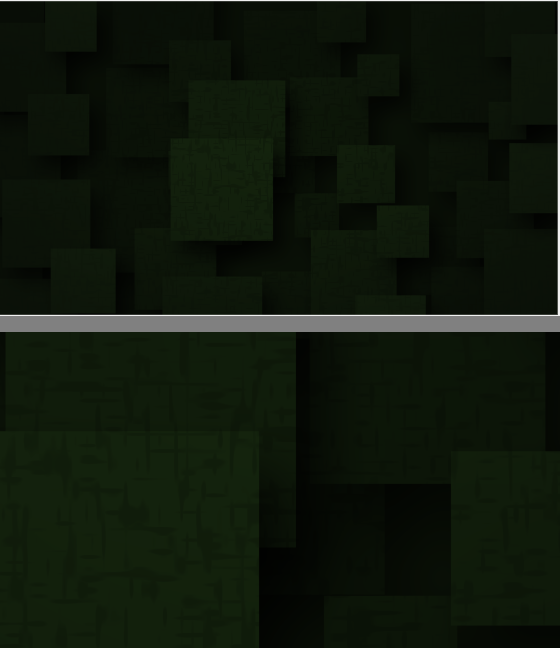
Top: the whole. Bottom: its middle third, enlarged.
Write a Shadertoy shader that draws this background.

```glsl
// Dark green square tiles stacked at different heights, each with a soft shadow
// falling to the lower right. Tiles are painted back to front along an evenly
// spread sequence, with a faint woven grain and a thin pale frame.

#define TILE_COUNT 42
#define HALF_MIN 0.062
#define HALF_MAX 0.185
#define SHADOW_SHIFT vec2(0.032, -0.040)
#define SHADOW_BLUR 0.062
#define SHADOW_DEPTH 0.74
#define GROUND vec3(0.036, 0.062, 0.024)
#define TILE_CENTRE vec3(0.071, 0.126, 0.047)
#define TILE_RIM vec3(0.052, 0.082, 0.040)
#define FRAME vec3(0.94)
#define FOCUS vec2(0.702, 0.40)
#define FOCUS_HALF 0.162

float hash(vec2 p) {
    vec3 q = fract(p.xyx * vec3(0.1031, 0.1030, 0.0973));
    q += dot(q, q.yzx + 33.33);
    return fract((q.x + q.y) * q.z);
}

float noise(vec2 p) {
    vec2 cell = floor(p), f = fract(p);
    f = f * f * (3.0 - 2.0 * f);
    float low = mix(hash(cell), hash(cell + vec2(1, 0)), f.x);
    float high = mix(hash(cell + vec2(0, 1)), hash(cell + vec2(1, 1)), f.x);
    return mix(low, high, f.y);
}

// Coverage of a square whose edges fade over +-blur
float softSquare(vec2 p, float halfSize, float blur) {
    vec2 c = smoothstep(-blur, blur, halfSize - abs(p));
    return c.x * c.y;
}

// Short horizontal and vertical threads
float weave(vec2 p) {
    float across = noise(p * vec2(38.0, 170.0));
    float down = noise(p * vec2(170.0, 38.0) + 31.0);
    return smoothstep(0.62, 0.85, max(across, down));
}

void mainImage(out vec4 fragColor, in vec2 fragCoord) {
    float px = 1.0 / iResolution.y;
    vec2 p = fragCoord * px;
    float aspect = iResolution.x * px;

    // Light is greenest near the middle and dull towards the sides
    vec2 fromMiddle = (p - vec2(0.5 * aspect, 0.46)) / vec2(0.90, 0.72);
    float glow = exp(-1.5 * dot(fromMiddle, fromMiddle));
    vec3 tileTint = mix(TILE_RIM, TILE_CENTRE, glow);
    tileTint *= 1.0 - 0.17 * glow * weave(p);

    vec3 colour = GROUND * mix(0.75, 1.1, glow);

    // Tiles from the lowest to the highest
    for (int i = 0; i < TILE_COUNT; i++) {
        float id = float(i);
        float height = id / float(TILE_COUNT - 1);
        vec2 spread = fract(0.5 + id * vec2(0.7549, 0.5698));
        vec2 centre = (spread * 1.12 - 0.06) * vec2(aspect, 1.0);
        float sizePick = hash(vec2(id, 7.0));
        float halfSize = mix(HALF_MIN, HALF_MAX, sizePick) * mix(1.12, 0.80, height);
        if (i == TILE_COUNT - 1) {
            centre = FOCUS;
            halfSize = FOCUS_HALF;
        }

        vec2 local = p - centre;
        float shadow = softSquare(local - SHADOW_SHIFT, halfSize, SHADOW_BLUR);
        colour *= 1.0 - SHADOW_DEPTH * mix(0.65, 1.0, height) * shadow;

        float level = mix(0.62, 1.0, height) * mix(0.86, 1.06, hash(vec2(id, 19.0)));
        float slope = 1.0 + 0.06 * local.y / halfSize;
        float cover = softSquare(local, halfSize, 0.7 * px);
        colour = mix(colour, tileTint * level * slope, cover * mix(0.85, 1.0, height));
    }

    // Pale frame along the top, bottom and right edges
    float inset = min(min(p.y, 1.0 - p.y) - 0.0038, aspect - p.x - 0.0073);
    colour = mix(colour, FRAME, clamp(0.5 - inset / px, 0.0, 1.0));

    fragColor = vec4(colour, 1.0);
}
```
